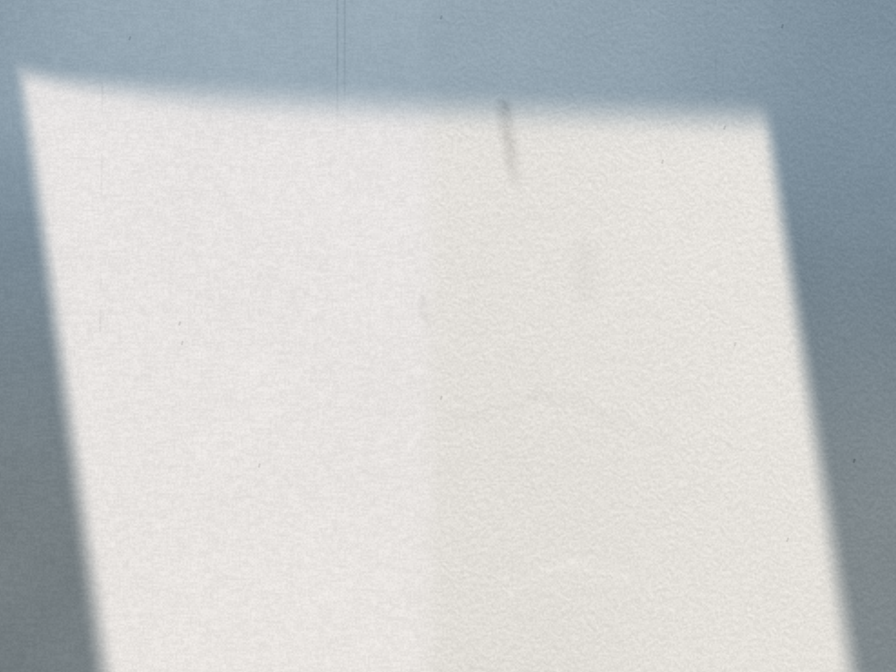
This background is drawn by a WebGL 1 fragment shader. Its source:

```glsl
precision highp float;
// A plaster wall in cool shade with a slanted pane of soft sunlight on it.
// The pane is a product of three soft edges; a seam splits woven paper (left)
// from pebbled plaster (right), with faint scratches, creases and specks on top.
uniform vec2 u_resolution;

#define SEAM_X 0.638
#define GRAIN 0.038
#define WEAVE 0.028
#define FINE 0.042
#define SOFT_SIDE 0.020
#define SOFT_TOP 0.038
#define SPECKS 12
#define FLAKES 9

float hash(vec2 p) {
  p = fract(p * vec2(0.1031, 0.1137));
  p += dot(p, p.yx + 33.33);
  return fract((p.x + p.y) * p.x * 17.0);
}

float noise(vec2 p) {
  vec2 i = floor(p), f = fract(p);
  f = f * f * (3.0 - 2.0 * f);
  return mix(mix(hash(i), hash(i + vec2(1, 0)), f.x),
             mix(hash(i + vec2(0, 1)), hash(i + vec2(1, 1)), f.x), f.y);
}

float fbm(vec2 p) {
  float sum = 0.0, amp = 0.5;
  for (int i = 0; i < 4; i++) {
    sum += amp * noise(p);
    p = mat2(1.6, 1.2, -1.2, 1.6) * p + 17.1;
    amp *= 0.5;
  }
  return sum;
}

// Soft stroke from a to b, 1 on its axis and 0 beyond the width
float stroke(vec2 p, vec2 a, vec2 b, float width) {
  vec2 pa = p - a, ba = b - a;
  float t = clamp(dot(pa, ba) / dot(ba, ba), 0.0, 1.0);
  return 1.0 - smoothstep(0.0, width, length(pa - ba * t));
}

// How much sunlight reaches the wall
float sunlight(vec2 p) {
  float along = clamp((p.x - 0.026) / 1.11, 0.0, 1.0);
  float sag = 0.073 * pow(along, 0.6) + 0.06 * along * (1.0 - along) * (1.0 - along);
  float top = 0.897 - sag - p.y;
  float left = p.x - 0.153 + 0.137 * p.y;
  float right = 1.269 - 0.155 * p.y - p.x;
  float side = SOFT_SIDE * (1.2 - 0.5 * p.y);
  float topSoft = SOFT_TOP * (0.6 + 0.4 * smoothstep(0.0, 0.3, along));
  float pane = smoothstep(-side, side, left) * smoothstep(-side, side, right)
             * smoothstep(-topSoft, topSoft, top);
  // Slow tail of the penumbra inside the pane
  float tail = smoothstep(0.0, 0.08, top) * smoothstep(0.0, 0.035, min(left, right));
  return pane * (0.94 + 0.06 * tail);
}

vec3 shadeColor(vec2 p, float plaster) {
  vec3 side = mix(vec3(0.46, 0.495, 0.51), vec3(0.477, 0.552, 0.608), smoothstep(0.15, 0.85, p.y));
  side += 0.04 * smoothstep(0.9, 1.3, p.x) * (1.0 - smoothstep(0.2, 0.6, p.y));
  float away = (p.x - 0.54) / 0.6;
  float glow = exp(-away * away * away * away) * smoothstep(0.6, 0.85, p.y);
  return mix(side, vec3(0.602, 0.67, 0.718) - 0.018 * plaster, glow);
}

vec3 litColor(vec2 p, float plaster) {
  vec3 paper = mix(vec3(0.91, 0.895, 0.88), vec3(0.904, 0.893, 0.892), p.y);
  vec3 wall = mix(vec3(0.882, 0.87, 0.846), vec3(0.896, 0.885, 0.868), p.y);
  wall += 0.014 * smoothstep(0.8, 1.2, p.x);
  return mix(paper, wall, plaster);
}

// Relief of the two surfaces, centred on zero
float surface(vec2 p, float plaster) {
  vec2 q = mat2(0.8, 0.6, -0.6, 0.8) * p * 205.0;
  q += 1.5 * vec2(noise(p * 70.0), noise(p * 70.0 + 31.0));
  float pebble = noise(q) - noise(q + vec2(-0.3, 0.6));
  float threads = noise(p * vec2(90.0, 310.0)) + 0.5 * noise(p * vec2(300.0, 80.0)) - 0.75;
  return mix(WEAVE * threads, GRAIN * pebble, plaster) + FINE * (noise(p * 370.0) - 0.5);
}

// Scratches, creases, stains and scattered flaws
float marks(vec2 p) {
  float m = 0.0, broken = smoothstep(0.35, 0.7, noise(vec2(p.x * 9.0, p.y * 45.0)));
  // Hairline scratches
  float fade = 0.3 + 0.7 * smoothstep(0.8, 0.92, p.y);
  m -= 0.045 * fade * stroke(p, vec2(0.502, 1.0), vec2(0.502, 0.79), 0.003);
  m -= 0.04 * fade * stroke(p, vec2(0.513, 1.0), vec2(0.513, 0.85), 0.003);
  m -= 0.02 * broken * stroke(p, vec2(1.065, 1.0), vec2(1.065, 0.82), 0.003);
  m -= 0.03 * broken * stroke(p, vec2(0.153, 0.93), vec2(0.148, 0.4), 0.003);
  // Smear below the top edge, and a dull stain
  float ragged = 0.5 + noise(p * 45.0);
  m -= 0.08 * ragged * smoothstep(0.70, 0.79, p.y) * stroke(p, vec2(0.75, 0.84), vec2(0.767, 0.73), 0.02);
  m -= 0.016 * ragged * stroke(p, vec2(0.87, 0.63), vec2(0.873, 0.575), 0.04);
  // Creases
  vec2 bent = p + 0.02 * vec2(noise(p * 22.0), noise(p * 22.0 + 5.0)) - 0.01;
  m -= 0.014 * ragged * stroke(bent, vec2(0.69, 0.375), vec2(0.80, 0.42), 0.018);
  m -= 0.014 * ragged * stroke(bent, vec2(0.80, 0.42), vec2(0.99, 0.345), 0.018);
  m += 0.014 * ragged * stroke(bent, vec2(0.76, 0.12), vec2(0.85, 0.16), 0.012);
  m += 0.014 * ragged * stroke(bent, vec2(0.85, 0.16), vec2(0.93, 0.135), 0.012);
  // Worn seam
  m -= 0.03 * ragged * stroke(bent, vec2(0.635, 0.55), vec2(0.635, 0.52), 0.014);
  // Pale flakes in a cluster
  for (int i = 0; i < FLAKES; i++) {
    float k = float(i);
    vec2 c = vec2(0.29, 0.32) + vec2(0.11, 0.15) * vec2(hash(vec2(k, 2.3)), hash(vec2(k, 7.9)));
    m += 0.008 * (1.0 - smoothstep(0.012, 0.018, length(bent - c)));
  }
  // Small dark specks
  for (int i = 0; i < SPECKS; i++) {
    float k = float(i) + 20.0;
    vec2 c = vec2(1.333, 1.0) * vec2(hash(vec2(k, 4.1)), hash(vec2(k, 11.7)));
    m -= 0.1 * stroke(p, c, c + vec2(0.001, 0.003), 0.003);
  }
  return m;
}

void main() {
  vec2 p = gl_FragCoord.xy / u_resolution * vec2(4.0 / 3.0, 1.0);
  float plaster = smoothstep(-0.025, 0.025, p.x - SEAM_X + 0.03 * (fbm(p * 30.0) - 0.47));
  float sun = sunlight(p);
  vec3 color = mix(shadeColor(p, plaster), litColor(p, plaster), sun);
  float relief = surface(p, plaster) * mix(0.75, 1.0, sun);
  color += (fbm(p * 7.0) - 0.47) * mix(0.045, 0.018, sun) + relief + marks(p);
  gl_FragColor = vec4(color, 1.0);
}
```
